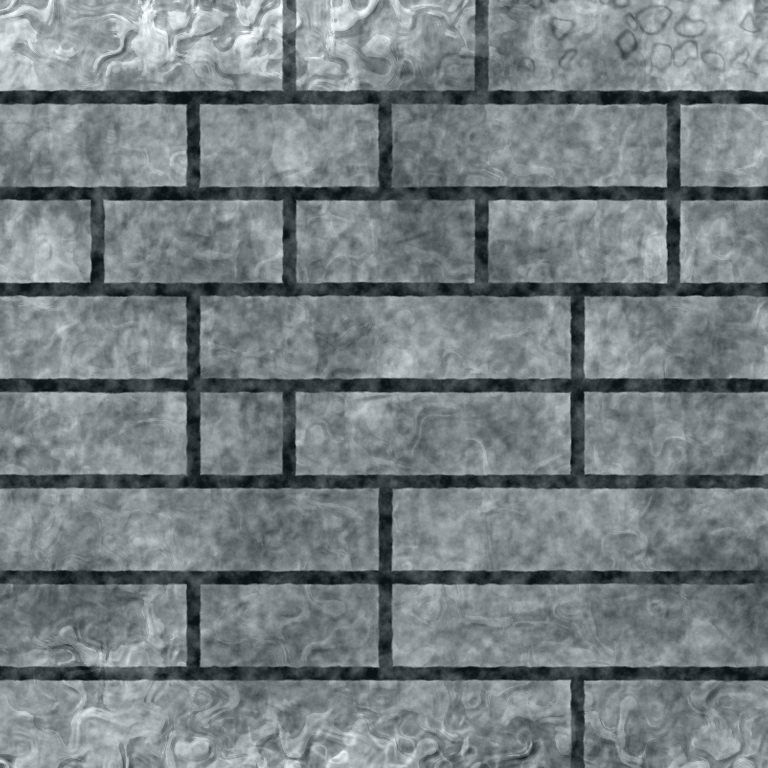
Give the GLSL for this texture, as a Shadertoy shader.

```glsl
// Weathered blue-grey stone wall: eight courses of irregular blocks on an 8 x 8 grid.
// A bit mask per course says which grid lines carry an upright joint; layered value
// noise gives grain, pale crust and ring-shaped lichen, and one tint colours it all.

#define GRID 8.0            // courses up, joint slots across
#define JOINT_HALF 0.0087   // half the mortar width
#define JOINT_SHIFT 0.002   // joints sit slightly right of and below the grid
#define EDGE_SOFT 0.0016    // softness of block edges
#define STONE_TONE 0.475
#define MORTAR_TONE 0.195
#define GRAIN 0.42
#define CRUST_GAIN 0.16
#define RING_CELLS 25.0
#define TINT vec3(-0.026, 0.005, 0.021)

// Courses from the bottom up; bit n marks an upright joint on grid line n.
const int JOINTS[8] = int[8](64, 20, 16, 76, 68, 170, 148, 40);

float hash(vec2 p) {
    vec3 q = fract(p.xyx * 0.1031);
    q += dot(q, q.yzx + 33.33);
    return fract((q.x + q.y) * q.z);
}

float noise(vec2 p) {
    vec2 i = floor(p), f = fract(p);
    f = f * f * (3.0 - 2.0 * f);
    return mix(mix(hash(i), hash(i + vec2(1, 0)), f.x),
               mix(hash(i + vec2(0, 1)), hash(i + vec2(1, 1)), f.x), f.y);
}

float fbm(vec2 p) {
    float sum = 0.0, amp = 0.5;
    for (int i = 0; i < 5; i++) {
        sum += amp * noise(p);
        p = mat2(1.6, 1.2, -1.2, 1.6) * p + 17.3;
        amp *= 0.54;
    }
    return sum / 1.037;
}

bool hasJoint(int course, int line) {
    return ((JOINTS[course] >> line) & 1) == 1;
}

// Thin uneven circles scattered one per cell.
float lichenRings(vec2 p) {
    vec2 cell = floor(p);
    float rings = 0.0;
    for (int y = -1; y <= 1; y++)
    for (int x = -1; x <= 1; x++) {
        vec2 id = cell + vec2(x, y);
        vec2 centre = id + 0.2 + 0.6 * vec2(hash(id), hash(id + 41.0));
        float radius = mix(0.15, 0.45, hash(id + 83.0));
        float d = (length(p - centre) - radius) / 0.085;
        rings = max(rings, exp(-d * d) * step(0.2, hash(id + 127.0)));
    }
    return rings;
}

// Height of the crust, warped so its outline is ragged.
float crustHeight(vec2 p) {
    return fbm(p * 21.0 + 1.8 * vec2(noise(p * 34.0), noise(p * 34.0 + 9.0)));
}

void mainImage(out vec4 fragColor, in vec2 fragCoord) {
    vec2 uv = fragCoord / iResolution.xy;
    float soft = max(EDGE_SOFT, 0.7 / iResolution.y);

    // Joints: beds between all courses, uprights where the mask says so
    vec2 g = (uv + vec2(-JOINT_SHIFT, JOINT_SHIFT)) * GRID;
    vec2 line = round(g);
    vec2 away = abs(g - line) / GRID;
    int course = clamp(int(floor(g.y)), 0, 7);
    float bed = (line.y > 0.5 && line.y < GRID - 0.5) ? away.y : 1.0;
    float upright = hasJoint(course, int(line.x)) ? away.x : 1.0;
    float jointDist = min(bed, upright) - JOINT_HALF + 0.004 * (fbm(uv * 75.0) - 0.5);
    float mortar = 1.0 - smoothstep(-soft, soft, jointDist);

    // Block identity: course plus the joint on its left
    int start = max(int(floor(g.x)), 0);
    for (int i = 0; i < 8; i++)
        if (start > 0 && !hasJoint(course, start)) start--;
    float blockTone = hash(vec2(start, course) + 5.0) - 0.5;

    // Where weather has worked: upper left, lower left, foot of the wall
    vec2 fromPatch = (uv - vec2(0.15, 0.15)) / vec2(0.10, 0.08);
    float worn = smoothstep(0.84, 0.98, uv.y) * smoothstep(0.8, 0.35, uv.x)
               + 0.8 * exp(-dot(fromPatch, fromPatch))
               + 0.6 * smoothstep(0.13, 0.0, uv.y);
    float highWall = smoothstep(0.55, 1.0, uv.y);

    // Stone: broad mottling, fine grain, pale washed streaks
    float fine = fbm(uv * 85.0) - 0.5;
    float stone = STONE_TONE + 0.04 * blockTone + 0.07 * highWall
                + GRAIN * (fbm(uv * 9.0 + 3.0) - 0.5) + GRAIN * 0.8 * fine;
    float streak = fbm(uv * vec2(24.0, 11.0) + 6.0 * blockTone);
    stone += 0.09 * smoothstep(0.52, 0.62, streak) * smoothstep(0.2, 0.5, uv.y);

    // Crust: pale flakes lit from the upper left
    float height = crustHeight(uv);
    float relief = height - crustHeight(uv + vec2(-0.003, 0.004));
    float crust = smoothstep(0.57, 0.63, height + 0.09 * worn);
    stone += CRUST_GAIN * crust * (0.35 + 0.65 * worn) + relief * (0.25 + 0.7 * worn);

    // Rings: dark at the upper right, pale along the foot
    float rings = lichenRings(uv * RING_CELLS + 0.5 * noise(uv * 60.0));
    float darkArea = smoothstep(0.87, 0.94, uv.y) * smoothstep(0.6, 0.7, uv.x);
    float paleArea = smoothstep(0.10, 0.03, uv.y) * smoothstep(0.4, 0.1, abs(uv.x - 0.5));
    stone += rings * (0.14 * paleArea - 0.17 * darkArea);

    // Faint light rim on block edges
    stone += 0.03 * (1.0 - smoothstep(0.0, 0.005, abs(jointDist - 0.002)));

    // Mortar: dark, pitted, dusted where crust spills over
    float filling = MORTAR_TONE + 0.55 * (fbm(uv * 62.0 + 31.0) - 0.5)
                  + 0.13 * smoothstep(0.88, 0.95, uv.y) + 0.15 * crust * worn;
    float tone = mix(stone, max(filling, 0.07), mortar);
    fragColor = vec4(clamp(tone + TINT, 0.0, 1.0), 1.0);
}
```
